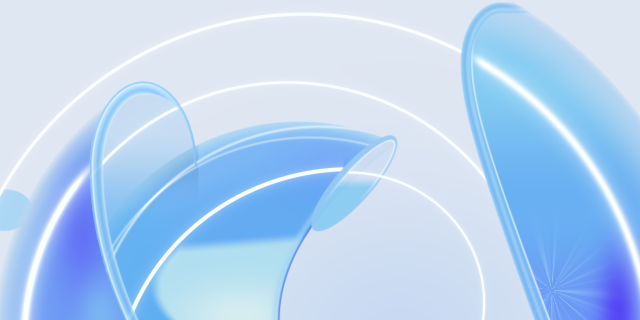
Reproduce this background procedurally as a Shadertoy shader.

```glsl
// Translucent blue glass petals crossed by thin glowing rings on a pale ground.
// Petals are cut from circles, ellipses and edge curves, shaded by depth from
// their rims and layered back to front. Canvas: 7.68 x 3.84 units, y down.
const float HEIGHT = 3.84;
const vec3 WHITE = vec3(.98, .995, 1);
const vec3 PALE = vec3(.74, .845, .945);
const vec3 ICE = vec3(.64, .83, .96);
const vec3 SKY = vec3(.49, .74, .95);
const vec3 AZURE = vec3(.39, .67, .95);
const vec3 BLUE = vec3(.42, .60, .96);
const vec3 VIOLET = vec3(.39, .45, .96);

// Smooth step in either direction
float ramp(float a, float b, float x) {
  x = clamp((x - a) / (b - a), 0., 1.);
  return x * x * (3. - 2. * x);
}
// Antialiased coverage of a signed distance
float fill(float d) {
  float px = HEIGHT / iResolution.y;
  return ramp(px, -px, d);
}
void tint(inout vec3 c, vec3 to, float k) { c = mix(c, to, clamp(k, 0., 1.)); }
float circle(vec2 p, vec2 c, float r) { return length(p - c) - r; }
float ellipse(vec2 p, vec2 c, vec2 r) {
  vec2 q = (p - c) / r;
  float k = length(q);
  return k * (k - 1.) / max(length(q / r), .001);
}
// Soft line, soft spot, and bright core with halo
float band(float d, float w) { return exp(-d * d / (w * w)); }
float spot(vec2 p, vec2 c, vec2 r) { p = (p - c) / r; return exp(-dot(p, p)); }
float neon(float d, float w) {
  return fill(abs(d) - w) + .35 * exp(-abs(d) / (w * 2.5));
}
float hash(float n) {
  n = fract(n * .1031);
  n *= n + 33.33;
  return fract(n * (n + n));
}
float noise(float x) { return mix(hash(floor(x)), hash(floor(x) + 1.), ramp(0., 1., fract(x))); }

// Opening of the left petal: negative inside
float leftRim(vec2 p) {
  float low = p.y - 2.;
  return low < 0. ? ellipse(p, vec2(1.72, 2), vec2(.64, 1.02)) : 1.08 + .125 * low * low - p.x;
}
void leftPetal(inout vec3 col, vec2 p, float rim) {
  float outer = circle(p, vec2(3.5, 4.05), 3.57);
  float cut = p.y < 2. ? max(-rim, p.x - 1.72) : -rim;
  vec3 g = mix(PALE, vec3(.5, .69, .95), ramp(0., .35, -outer));
  tint(g, BLUE, .8 * ramp(.25, .6, -outer) * ramp(1.5, 2.4, p.y));
  tint(g, VIOLET, spot(p, vec2(1, 2.85), vec2(.32, .75)));
  tint(g, SKY, .8 * spot(p, vec2(1.2, 3.8), vec2(.25, .45)));
  float ring = circle(p, vec2(3.45, 4.1), 3.16);
  tint(g, WHITE, (.9 * band(ring, .05) + .3 * band(ring, .16)) * ramp(1.75, 2.3, p.y));
  tint(col, g, fill(max(outer, cut)) * ramp(-.03, .12, .02 - outer));
  // Front lip with bright borders
  float width = mix(.15, .03, ramp(1.7, 2.25, p.x));
  float lip = fill(rim) * fill(-rim - width) * (p.y < 2. ? 1. : fill(p.x - 2.));
  tint(col, mix(ICE, SKY, .5 + .5 * cos(rim * 65.)) + .05 * ramp(2.2, 1., p.y), .85 * lip);
  float lines = band(rim + .03, .013) + .5 * band(rim + width, .012);
  tint(col, WHITE, .6 * lines * ramp(2.3, 1.6, p.x));
}
void middlePetal(inout vec3 col, vec2 p) {
  float top = circle(p, vec2(3.58, 4.22), 2.76);
  float drop = HEIGHT - p.y;
  float front = (p.x - 3.36 - .31 * drop * drop) / sqrt(1. + .38 * drop * drop);
  vec3 g = mix(ICE, vec3(.49, .72, .96), ramp(0., .28, -top));
  tint(g, AZURE, ramp(.3, .9, -top));
  tint(g, vec3(.36, .69, .94), .7 * ramp(2.8, 1.6, p.x) * ramp(1.9, 2.8, p.y));
  tint(g, BLUE, .45 * spot(p, vec2(3.95, 2), vec2(.6, .35)));
  g -= .06 * fill(p.x - 2.38) * ramp(2.5, 1.9, p.y);
  // Pale lower panel
  float side = 1.85 + 1.3 * (p.y - 3.45) * (p.y - 3.45) - p.x;
  vec3 mint = mix(vec3(.69, .87, .94), vec3(.84, .93, .94), spot(p, vec2(2.9, 3.8), vec2(.75, .4)));
  tint(g, mint, ramp(.07, -.1, max(side, 3.13 - .08 * p.x - p.y)));
  // Reflected arcs, front edge and ring
  float arcs = band(circle(p, vec2(3.85, 4.3), 2.78), .018);
  arcs += .7 * band(circle(p, vec2(3.72, 4.45), 2.8), .016);
  tint(g, WHITE, .6 * arcs);
  tint(g, ICE, .6 * band(front + .06, .04));
  tint(g, vec3(.3, .52, .94), .8 * band(front + .012, .016));
  tint(g, WHITE, neon(ellipse(p, vec2(4.2, 4.8), vec2(2.83, 2.77)), .022) * fill(p.x - 4.12));
  tint(col, g, fill(max(top, front)) * ramp(-.2, .12, -top));
  // Tilted opening at the tip
  vec2 q = mat2(-.66, .75, .75, .66) * (p - vec2(4.25, 2.2));
  float d = ellipse(q, vec2(0), vec2(.74, .22));
  float width = mix(.03, .08, ramp(.08, -.08, q.y));
  g = mix(vec3(.81, .87, .95), vec3(.54, .8, .95), ramp(2.12, 2.27, p.y));
  tint(g, vec3(.58, .78, .96), .9 * fill(-d - width));
  tint(g, WHITE, .6 * band(d + width, .014) * ramp(2.5, 2., p.y));
  tint(col, g, .95 * fill(d));
}
void rightPetal(inout vec3 col, vec2 p) {
  vec2 hub = vec2(3.65, 4.34);
  float t = p.y - .75;
  float cap = p.x < 6. ? ellipse(p, vec2(6, .75), vec2(.47, .72)) : .03 - p.y;
  float edge = t < 0. ? cap : 5.53 + .37 * (sqrt(t * t + .64) - .8) - p.x;
  float outer = circle(p, hub, 4.99);
  vec3 g = mix(ICE, vec3(.52, .8, .95), ramp(0., .8, p.y));
  tint(g, vec3(.41, .69, .95), ramp(.9, 2.4, p.y));
  tint(g, BLUE, ramp(2.5, 3.7, p.y));
  tint(g, vec3(.33, .27, .96), spot(p, vec2(7.42, 3.75), vec2(.24, .65)));
  tint(g, PALE, .85 * ramp(.65, 0., -outer));
  // Fan of fine light rays
  vec2 ray = p - vec2(6.62, 3.48);
  tint(g, ICE, .75 * pow(noise(atan(ray.y, ray.x) * 14. + 60.), 3.) * spot(ray, vec2(0), vec2(.5)));
  // Broad ring light and front lip
  float ring = circle(p, hub, 4.17);
  tint(g, WHITE, (.8 * band(ring, .055) + .25 * band(ring, .16)) * ramp(5.6, 5.8, p.x));
  float width = mix(.12, .18, p.y / HEIGHT);
  tint(g, mix(SKY, ICE, .5 + .5 * cos(edge * 70.)), .8 * fill(-edge - width));
  tint(g, WHITE, .6 * band(edge + width, .013) * ramp(.3, .8, p.y));
  tint(col, g, fill(max(edge, outer)) * ramp(0., .15, .06 - outer));
}
void mainImage(out vec4 fragColor, in vec2 fragCoord) {
  vec2 p = vec2(fragCoord.x, iResolution.y - fragCoord.y) * HEIGHT / iResolution.y;
  float rim = leftRim(p), mouth = fill(rim) * (p.y < 2. ? 1. : fill(p.x - 2.36));
  vec3 col = vec3(.875, .905, .95);
  tint(col, vec3(.77, .845, .95), .9 * spot(p, vec2(4.8, 4.1), vec2(2, 1.7)));
  tint(col, ICE, .85 * fill(ellipse(p, vec2(.05, 2.52), vec2(.34, .25))));
  tint(col, WHITE, neon(circle(p, vec2(3.65, 4.34), 4.17), .017));
  tint(col, mix(vec3(.77, .86, .95), SKY, ramp(1.5, 2.7, p.y)), .9 * mouth);
  tint(col, WHITE, neon(circle(p, vec2(3.45, 4.02), 3.03), .015));
  middlePetal(col, p);
  tint(col, WHITE, neon(ellipse(p, vec2(4.18, 3.63), vec2(1.63, 1.56)), .012) * fill(4.18 - p.x));
  leftPetal(col, p, rim);
  rightPetal(col, p);
  fragColor = vec4(col, 1);
}
```
